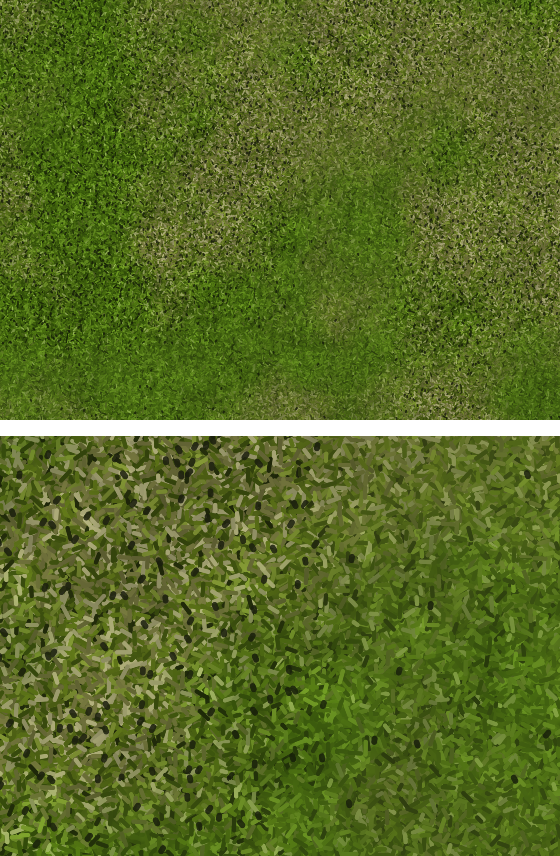
Top, the full canvas; bottom, a detail of the centre.
Reproduce this texture procedurally as a WebGL 2 fragment shader.

```glsl
#version 300 es
precision highp float;

uniform vec2 u_resolution;
out vec4 outColor;

const vec3 SOIL = vec3(0.10, 0.12, 0.05);
const vec3 SHADE = vec3(0.18, 0.23, 0.06);
const vec3 DEEP = vec3(0.25, 0.33, 0.07);
const vec3 LEAF = vec3(0.32, 0.41, 0.09);
const vec3 BRIGHT = vec3(0.42, 0.51, 0.16);
const vec3 OLIVE = vec3(0.38, 0.42, 0.18);
const vec3 STRAW = vec3(0.52, 0.56, 0.32);
const vec3 AVERAGE = vec3(0.34, 0.415, 0.13);

const int LAYERS = 5;
const float BLADE_CELLS = 110.0;
const float PIT_CELLS = 95.0;

float hash(vec2 p) {
  return fract(sin(dot(p, vec2(127.1, 311.7))) * 43758.5453);
}

float valueNoise(vec2 p) {
  vec2 cell = floor(p);
  vec2 f = fract(p);
  f = f * f * (3.0 - 2.0 * f);
  float bottom = mix(hash(cell), hash(cell + vec2(1.0, 0.0)), f.x);
  float top = mix(hash(cell + vec2(0.0, 1.0)), hash(cell + vec2(1.0)), f.x);
  return mix(bottom, top, f.y);
}

float fbm(vec2 p) {
  float sum = 0.0;
  float amplitude = 0.5;
  for (int i = 0; i < 5; i++) {
    sum += amplitude * valueNoise(p);
    p = mat2(1.6, 1.2, -1.2, 1.6) * p + 7.3;
    amplitude *= 0.5;
  }
  return sum / 0.96875;
}

// Distance to a segment centred on the origin
float segmentDistance(vec2 p, vec2 halfAxis) {
  float t = clamp(dot(p, halfAxis) / dot(halfAxis, halfAxis), -1.0, 1.0);
  return length(p - t * halfAxis);
}

float coverage(float dist, float radius, float pixel) {
  return 1.0 - smoothstep(radius - 0.5 * pixel, radius + 0.5 * pixel, dist);
}

// Random blade colour, green or withered
vec3 bladeColor(float pick, float kind, float dryness) {
  if (kind < dryness) return pick < 0.6 ? OLIVE : STRAW;
  if (pick < 0.09) return SHADE;
  if (pick < 0.36) return DEEP;
  return pick < 0.73 ? LEAF : BRIGHT;
}

// One layer of short scattered blades over the colour below
vec3 addBlades(vec3 base, vec2 p, float pixel, float seed, float dryness, float contrast) {
  vec2 home = floor(p);
  for (int y = -1; y <= 1; y++) {
    for (int x = -1; x <= 1; x++) {
      vec2 cell = home + vec2(x, y);
      vec2 key = cell + seed;
      vec2 center = cell + vec2(hash(key), hash(key + 19.7));
      float angle = 3.14159 * hash(key + 41.3);
      float halfLength = mix(0.2, 0.6, hash(key + 63.1));
      vec2 halfAxis = halfLength * vec2(cos(angle), sin(angle));
      float dist = segmentDistance(p - center, halfAxis);
      vec3 tint = bladeColor(hash(key + 87.9), hash(key + 105.3), dryness);
      tint = max(mix(AVERAGE, tint, contrast), vec3(0.02));
      tint *= mix(0.88, 1.12, hash(key + 133.7));
      base = mix(base, tint, coverage(dist, 0.19, pixel));
    }
  }
  return base;
}

// Small dark gaps between the blades
float pitMask(vec2 p, float pixel, float density) {
  vec2 home = floor(p);
  float mask = 0.0;
  for (int y = -1; y <= 1; y++) {
    for (int x = -1; x <= 1; x++) {
      vec2 cell = home + vec2(x, y);
      vec2 center = cell + vec2(hash(cell + 211.3), hash(cell + 237.9));
      vec2 halfAxis = 0.2 * vec2(hash(cell + 259.1) - 0.5, 0.6);
      float dist = segmentDistance(p - center, halfAxis);
      float present = step(hash(cell + 283.7), density);
      mask = max(mask, present * coverage(dist, 0.22, pixel));
    }
  }
  return mask;
}

void main() {
  vec2 p = gl_FragCoord.xy / u_resolution.y;
  float pixel = 1.0 / u_resolution.y;

  // Broad patches of withered and coarse turf
  float dryPatch = smoothstep(0.3, 0.7, fbm(p * 4.5 + 3.1));
  float coarse = smoothstep(0.3, 0.7, fbm(p * 4.0 + 31.7));
  float dryness = mix(0.03, 0.5, dryPatch);
  float contrast = mix(0.8, 1.35, coarse);

  vec3 color = mix(DEEP, LEAF, valueNoise(p * 190.0));
  for (int i = 0; i < LAYERS; i++) {
    float layer = float(i);
    vec2 shifted = p * BLADE_CELLS + layer * vec2(0.37, 0.61);
    color = addBlades(color, shifted, pixel * BLADE_CELLS, layer * 317.3, dryness, contrast);
  }
  color = mix(color, SOIL, 0.85 * pitMask(p * PIT_CELLS, pixel * PIT_CELLS, 0.17 * coarse));

  // Patch hue and soft clump shading
  color *= mix(vec3(0.88, 1.02, 0.72), vec3(1.06, 1.0, 1.12), dryPatch);
  color *= mix(0.84, 1.16, fbm(p * 22.0 + 53.9));
  outColor = vec4(color, 1.0);
}
```
